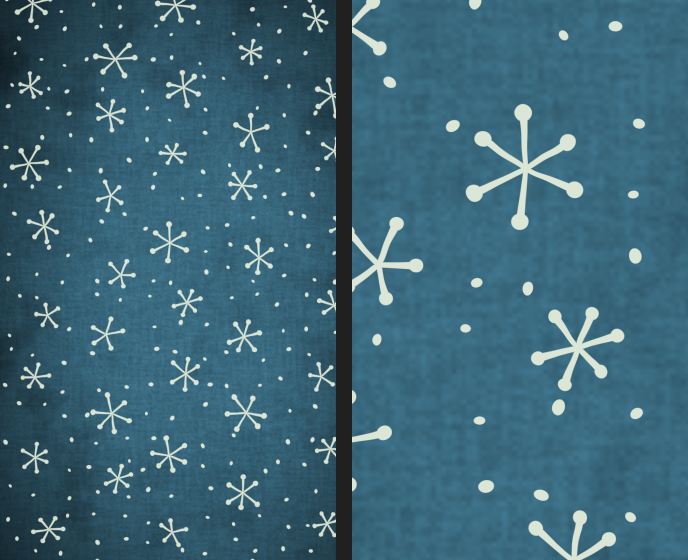
Left: the whole. Right: its middle third, enlarged.
Give the GLSL for this pattern, as a Shadertoy shader.

```glsl
// Hand-drawn cream snowflakes and dots scattered over worn blue cloth.
// Flakes sit on a staggered jittered grid; dots fill a finer grid and keep
// clear of them. Layered noise gives the weave, stains and dark borders.

const float TAU = 6.2831853;
const float FLAKE_CELL = 0.13;
const float DOT_CELL = 0.0485;

float hash(vec2 p) {
    return fract(sin(dot(p, vec2(127.1, 311.7))) * 43758.5453);
}

vec2 hash2(vec2 p) {
    return vec2(hash(p), hash(p + 57.3));
}

float noise(vec2 p) {
    vec2 i = floor(p), f = fract(p);
    f = f * f * (3.0 - 2.0 * f);
    return mix(mix(hash(i), hash(i + vec2(1, 0)), f.x),
               mix(hash(i + vec2(0, 1)), hash(i + vec2(1, 1)), f.x), f.y);
}

float fbm(vec2 p) {
    float sum = 0.0, amp = 0.5;
    for (int i = 0; i < 5; i++) {
        sum += amp * noise(p);
        p = p * 2.03 + 11.7;
        amp *= 0.5;
    }
    return sum;
}

// Odd columns are shifted by half a cell
vec2 flakeCentre(vec2 id) {
    vec2 stagger = vec2(0.0, 0.5 * mod(id.x, 2.0));
    return (id + 0.5 + stagger + 0.36 * (hash2(id + 3.1) - 0.5)) * FLAKE_CELL;
}

float flakeRadius(vec2 id) {
    return mix(0.019, 0.034, hash(id + 8.7));
}

// Five or six uneven arms, flared outward and ending in round tips
float flakeDist(vec2 p, vec2 id) {
    float radius = flakeRadius(id);
    float arms = hash(id + 1.9) < 0.3 ? 5.0 : 6.0;
    float turn = hash(id + 5.3) * TAU;
    float d = 1.0;
    for (float k = 0.0; k < arms; k++) {
        vec2 rnd = hash2(id + 13.0 * k + 2.7);
        float angle = turn + (k + 0.4 * (rnd.x - 0.5)) * TAU / arms;
        vec2 tip = radius * mix(0.82, 1.1, rnd.y) * vec2(cos(angle), sin(angle));
        float t = clamp(dot(p, tip) / dot(tip, tip), 0.0, 1.0);
        d = min(d, length(p - tip * t) - 0.0016 - 0.001 * t * t);
        d = min(d, length(p - tip) - 0.0014 - 0.11 * radius);
    }
    return d;
}

float flakesDist(vec2 p) {
    vec2 cell = floor(p / FLAKE_CELL);
    float d = 1.0;
    for (float y = -1.0; y <= 1.0; y++)
    for (float x = -1.0; x <= 1.0; x++) {
        vec2 id = cell + vec2(x, y);
        d = min(d, flakeDist(p - flakeCentre(id), id));
    }
    return d;
}

// Free space around a point, measured to the nearest flake's outline circle
float clearance(vec2 p) {
    vec2 cell = floor(p / FLAKE_CELL);
    float d = 1.0;
    for (float y = -1.0; y <= 1.0; y++)
    for (float x = -1.0; x <= 1.0; x++) {
        vec2 id = cell + vec2(x, y);
        d = min(d, length(p - flakeCentre(id)) - flakeRadius(id));
    }
    return d;
}

// Slightly oval dots at random tilts
float dotsDist(vec2 p) {
    vec2 cell = floor(p / DOT_CELL);
    float d = 1.0;
    for (float y = -1.0; y <= 1.0; y++)
    for (float x = -1.0; x <= 1.0; x++) {
        vec2 id = cell + vec2(x, y);
        vec2 centre = (id + 0.5 + 0.62 * (hash2(id + 21.4) - 0.5)) * DOT_CELL;
        if (clearance(centre) < 0.009) continue;
        float a = hash(id + 31.0) * TAU, c = cos(a), s = sin(a);
        vec2 q = mat2(c, s, -s, c) * (p - centre) * vec2(0.88, 1.12);
        d = min(d, length(q) - mix(0.0027, 0.0043, hash(id + 41.0)));
    }
    return d;
}

// Cloth brightness: off-centre vignette, stains, threads and grain
float clothLight(vec2 p, vec2 uv) {
    float edge = smoothstep(0.2, 0.9, length(uv - vec2(0.58, 0.47)));
    float stain = smoothstep(0.46, 0.75, fbm(p * 14.0));
    float threads = noise(p * vec2(230, 45)) + noise(p * vec2(50, 240)) - 1.0;
    float grain = noise(p * 330.0) - 0.5;
    float light = 1.08 - 0.74 * edge + 0.1 * (fbm(p * 5.0 + 40.0) - 0.5);
    return light * (1.0 - (0.08 + 0.25 * edge) * stain + 0.1 * threads + 0.12 * grain);
}

void mainImage(out vec4 fragColor, in vec2 fragCoord) {
    vec2 p = fragCoord / iResolution.y;
    float light = clothLight(p, fragCoord / iResolution.xy);
    vec3 cloth = vec3(0.21, 0.39, 0.47) * light;
    vec3 cream = vec3(0.86, 0.9, 0.84) * mix(0.92, 1.0, clamp(light, 0.0, 1.0));

    // Wobble the outlines for a drawn look
    vec2 q = p + 0.0012 * (vec2(noise(p * 90.0), noise(p * 90.0 + 50.0)) - 0.5);
    float d = min(flakesDist(q), dotsDist(q));
    float blur = 0.8 / iResolution.y;
    fragColor = vec4(mix(cloth, cream, smoothstep(blur, -blur, d)), 1.0);
}
```
